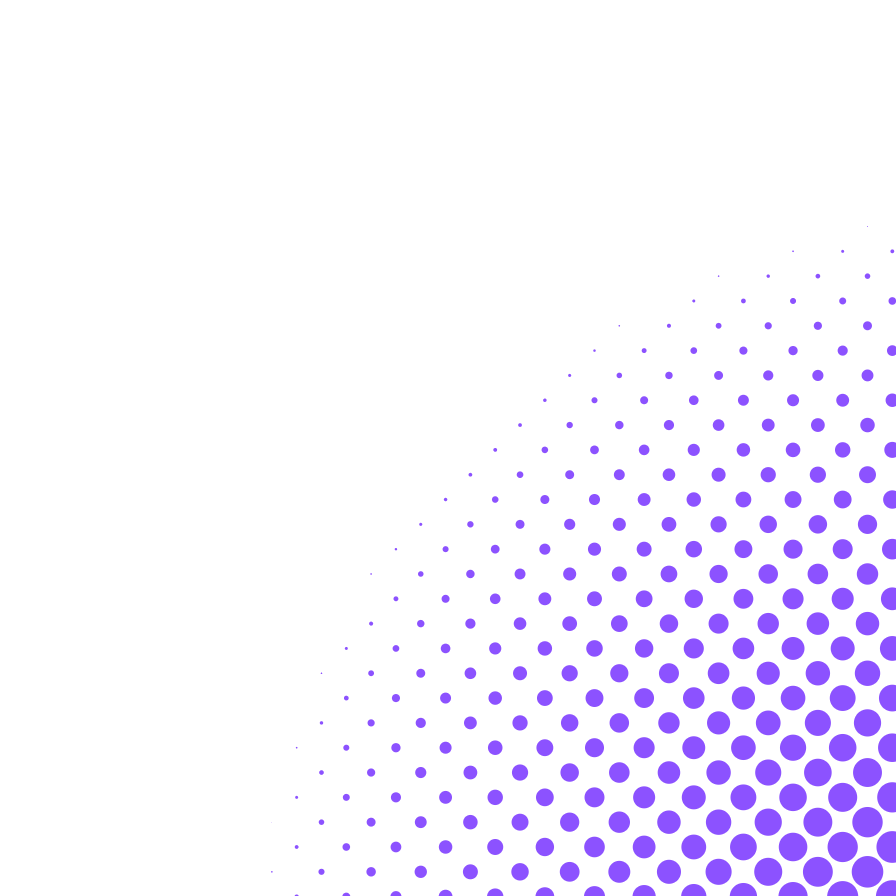
This background is drawn by a WebGL 2 fragment shader. Its source:

```glsl
#version 300 es
precision highp float;
// Violet halftone dots on white, swelling toward the lower right corner.
// A diagonal lattice picks the nearest dot centre; the dot radius follows
// a power curve of its distance from a focus just outside the canvas.

uniform vec2 u_resolution;
out vec4 outColor;

// Centre of the lattice dot nearest to p
vec2 nearestDot(vec2 p) {
    const vec2 anchor = vec2(0.9682, 0.0270);
    const float halfPitch = 0.0277;
    vec2 q = (p - anchor) / (2.0 * halfPitch);
    vec2 cell = floor(vec2(q.x + q.y, q.x - q.y) + 0.5);
    return anchor + halfPitch * vec2(cell.x + cell.y, cell.x - cell.y);
}

// Dot radius, shrinking to nothing at the rim of the glow
float dotRadius(vec2 center) {
    const vec2 focus = vec2(1.1068, -0.0560);
    float depth = 0.8164 - distance(center, focus);
    return 0.01758 * pow(max(depth, 0.0) / 0.6536, 0.71);
}

void main() {
    float pixel = 1.0 / u_resolution.y;
    vec2 p = gl_FragCoord.xy * pixel;

    vec2 center = nearestDot(p);
    float radius = dotRadius(center);

    // Smooth edge one pixel wide; empty cells stay blank
    float edge = distance(p, center) - radius;
    float ink = clamp(0.5 - edge / pixel, 0.0, 1.0) * step(0.0001, radius);

    const vec3 paper = vec3(1.0);
    const vec3 violet = vec3(0.55, 0.32, 1.0);
    outColor = vec4(mix(paper, violet, ink), 1.0);
}
```
